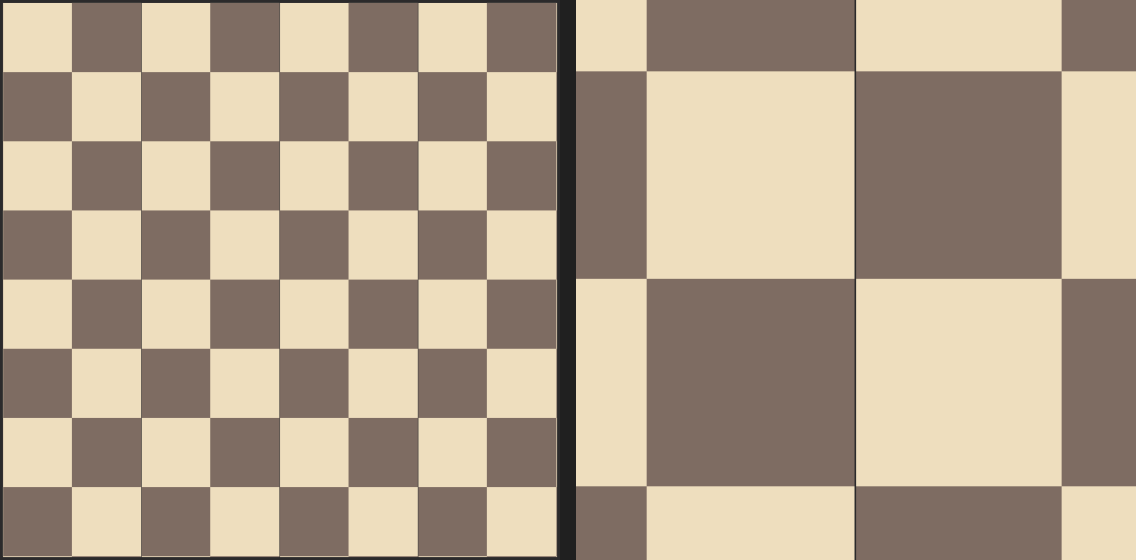
Left, the full canvas; right, a detail of the centre.
Write a three.js fragment shader that draws this pattern.

```glsl
// Framed checkerboard of eight by eight flat squares with three hairline seams.
// Each axis is a signed square wave built from a folded distance; their product
// picks the tone, then seams and frame are laid over by pixel coverage.

#define LIGHT_TONE vec3(0.932, 0.869, 0.745)
#define DARK_TONE vec3(0.494, 0.424, 0.384)
#define FRAME_TONE vec3(0.170, 0.165, 0.170)
#define CENTER vec2(0.4996, 0.5007)
#define PAIR_PITCH vec2(0.2470, 0.2470)
#define FIRST_SIZE vec2(0.1228, 0.1235)
#define SEAM_WIDTH 0.00095
#define SEAM_REACH 0.4
#define FRAME_WIDTH 0.0052

varying vec2 vUv;

// Offset to the nearest multiple of the pitch
vec2 fold(vec2 p, vec2 pitch) {
  return mod(p + 0.5 * pitch, pitch) - 0.5 * pitch;
}

// Share of a pixel lying between -halfWidth and halfWidth
float bandCoverage(float offset, float halfWidth, float pixel) {
  float low = max(offset - 0.5 * pixel, -halfWidth);
  float high = min(offset + 0.5 * pixel, halfWidth);
  return clamp((high - low) / pixel, 0.0, 1.0);
}

void main() {
  vec2 pixel = max(fwidth(vUv), vec2(1e-5));
  vec2 p = vUv - CENTER;

  // Squares: +1 in the first cell of each pair, -1 in the second
  vec2 halfSize = 0.5 * FIRST_SIZE;
  vec2 inside = halfSize - abs(fold(p - halfSize, PAIR_PITCH));
  vec2 wave = clamp(2.0 * inside / pixel, -1.0, 1.0);
  vec3 color = mix(LIGHT_TONE, DARK_TONE, 0.5 + 0.5 * wave.x * wave.y);

  // Vertical seams between column pairs, kept clear of the frame
  float seam = bandCoverage(fold(p, PAIR_PITCH).x, 0.5 * SEAM_WIDTH, pixel.x);
  seam *= step(abs(p.x), SEAM_REACH);
  color = mix(color, FRAME_TONE, seam);

  // Frame around the board
  vec2 margin = min(vUv, 1.0 - vUv) - FRAME_WIDTH;
  vec2 board = clamp(margin / pixel + 0.5, 0.0, 1.0);
  color = mix(FRAME_TONE, color, board.x * board.y);

  gl_FragColor = vec4(color, 1.0);
}
```
